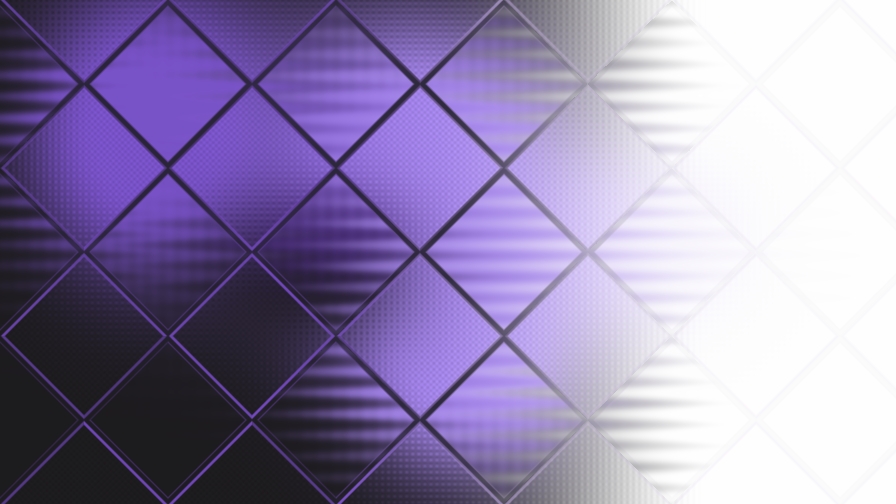
A Shadertoy shader for this background:

```glsl
const vec3 DARK = vec3(0.11, 0.105, 0.115);
const vec3 PURPLE = vec3(0.47, 0.32, 0.78);
const vec3 LILAC = vec3(0.65, 0.53, 0.92);
const vec3 INDIGO = vec3(0.25, 0.13, 0.45);
const vec3 WHITE = vec3(0.995);
const float TAU = 6.28318;

float hash(vec2 p) {
    return fract(sin(dot(p, vec2(127.1, 311.7))) * 43758.5453);
}

float noise(vec2 p) {
    vec2 i = floor(p), f = fract(p);
    f = f * f * (3.0 - 2.0 * f);
    float low = mix(hash(i), hash(i + vec2(1, 0)), f.x);
    float high = mix(hash(i + vec2(0, 1)), hash(i + vec2(1, 1)), f.x);
    return mix(low, high, f.y);
}

float blob(vec2 p, vec2 center, vec2 radius) {
    vec2 q = (p - center) / radius;
    return exp(-dot(q, q));
}

float band(float d, float center, float halfWidth, float soft) {
    return 1.0 - smoothstep(halfWidth - soft, halfWidth + soft, abs(d - center));
}

float whiteFade(float x) {
    return smoothstep(0.85, 1.40, x);
}

// Joined soft lights with one shaded hollow
float glowAmount(vec2 p) {
    float rest = 1.0 - blob(p, vec2(0.30, 0.74), vec2(0.26, 0.30));
    rest *= 1.0 - blob(p, vec2(0.82, 0.66), vec2(0.32, 0.33));
    rest *= 1.0 - blob(p, vec2(0.92, 0.33), vec2(0.24, 0.28));
    rest *= 1.0 - 0.8 * blob(p, vec2(1.25, 0.52), vec2(0.25, 0.20));
    float hollow = blob(p, vec2(0.58, 0.43), vec2(0.20, 0.13));
    return smoothstep(0.0, 0.85, 1.0 - rest) * (1.0 - 0.9 * hollow);
}

vec3 backdrop(vec2 p) {
    float fade = whiteFade(p.x);
    vec3 light = mix(PURPLE, LILAC, smoothstep(0.35, 0.95, p.x));
    vec3 color = mix(DARK, WHITE, fade);
    color = mix(color, mix(light, WHITE, fade * 0.9), glowAmount(p));
    return mix(color, INDIGO, 0.6 * blob(p, vec2(0.64, 0.53), vec2(0.16, 0.10)));
}

// Horizontal streaks, as through ribbed glass
vec2 ribbed(vec2 p) {
    float wave = sin(p.y * TAU / 0.042) + noise(vec2(p.x * 4.0, p.y * 45.0)) - 0.5;
    return p + vec2(0.055 * wave, 0.006 * sin(p.x * TAU / 0.03));
}

// Fine grid of small lenses
vec2 dotted(vec2 p, float pitch) {
    return p + 0.012 * sin(p * TAU / pitch);
}

void mainImage(out vec4 fragColor, in vec2 fragCoord) {
    float pixel = 1.0 / iResolution.y;
    vec2 p = fragCoord * pixel;

    // Diagonal lattice with a checker of two glass types
    vec2 lattice = 3.0 * vec2(p.x + p.y, p.x - p.y);
    vec2 cell = floor(lattice);
    vec2 nearest = floor(lattice + 0.5);
    vec2 gap = abs(lattice - nearest) / (3.0 * sqrt(2.0));
    bool isRibbed = mod(cell.x + cell.y, 2.0) > 0.5;

    float pitch = 0.012;
    vec3 color = backdrop(isRibbed ? ribbed(p) : dotted(p, pitch));
    float fade = whiteFade(p.x);
    if (!isRibbed) {
        vec2 grain = sin(p * TAU / pitch);
        color *= 1.0 + 0.06 * grain.x * grain.y * (1.0 - fade);
    }

    // Bevelled seams: dark groove, bright outer rim, thin inner rim
    float edge = min(gap.x, gap.y) * (isRibbed ? -1.0 : 1.0);
    vec2 seam = gap.x < gap.y ? vec2(nearest.x, cell.y + 0.5)
                              : vec2(cell.x + 0.5, nearest.y);
    float strength = mix(0.5, 1.0, hash(seam));
    float glow = glowAmount(p);
    float visible = 1.0 - 0.88 * fade;
    vec3 groove = mix(vec3(0.13, 0.12, 0.16), vec3(0.75), fade);
    vec3 rim = mix(vec3(0.50, 0.31, 0.84), vec3(0.86, 0.79, 0.96), smoothstep(0.6, 1.15, p.x));

    color = mix(color, groove, band(edge, -0.002, 0.007, pixel) * (0.4 + 0.5 * glow) * visible);
    float outer = band(edge, 0.004, 0.0027, pixel) * mix(0.95, 0.45, glow);
    float inner = band(edge, -0.0085, 0.0012, pixel) * 0.4;
    color = mix(color, rim, max(outer, inner) * strength * visible);

    fragColor = vec4(clamp(color, 0.0, 1.0), 1.0);
}
```
